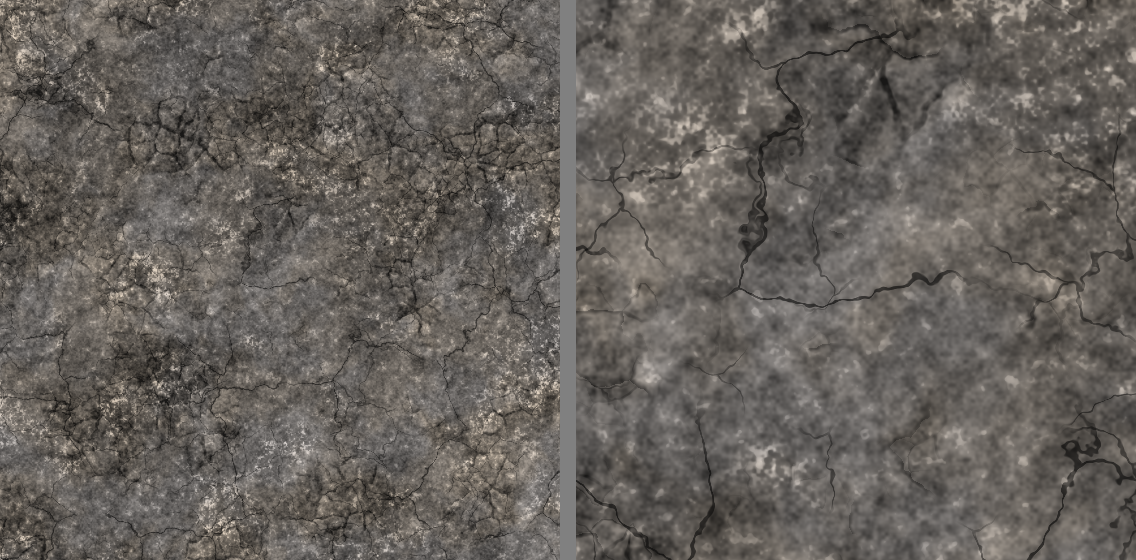
Left, the full canvas; right, a detail of the centre.
This texture is drawn by a Shadertoy shader. Its source:

```glsl
vec2 hash22(vec2 p) {
    vec3 q = fract(p.xyx * vec3(0.1031, 0.1030, 0.0973));
    q += dot(q, q.yzx + 33.33);
    return fract((q.xx + q.yz) * q.zy);
}

float noise(vec2 p) {
    vec2 i = floor(p), f = fract(p);
    f = f * f * (3.0 - 2.0 * f);
    float low = mix(hash22(i).x, hash22(i + vec2(1, 0)).x, f.x);
    float high = mix(hash22(i + vec2(0, 1)).x, hash22(i + vec2(1, 1)).x, f.x);
    return mix(low, high, f.y);
}

float fbm(vec2 p, int octaves) {
    float sum = 0.0, total = 0.0, amp = 0.5;
    for (int i = 0; i < octaves; i++) {
        sum += amp * noise(p);
        total += amp;
        amp *= 0.6;
        p = mat2(1.6, 1.2, -1.2, 1.6) * p + 17.3;
    }
    return sum / total;
}

// Voronoi cell: x = distance to border, y = cell id, zw = offset from cell centre
vec4 shards(vec2 p) {
    vec2 cell = floor(p), f = fract(p), nearest = vec2(0), home = vec2(0);
    float best = 8.0, border = 8.0;
    for (int y = -1; y <= 1; y++)
    for (int x = -1; x <= 1; x++) {
        vec2 g = vec2(x, y);
        vec2 r = g + hash22(cell + g) - f;
        if (dot(r, r) < best) { best = dot(r, r); nearest = r; home = g; }
    }
    for (int y = -2; y <= 2; y++)
    for (int x = -2; x <= 2; x++) {
        vec2 g = home + vec2(x, y);
        vec2 r = g + hash22(cell + g) - f;
        vec2 gap = r - nearest;
        if (dot(gap, gap) > 0.0001)
            border = min(border, dot(0.5 * (r + nearest), normalize(gap)));
    }
    return vec4(border, hash22(cell + home + 71.0).x, -nearest);
}

// Antialiased line along a cell border, width in canvas units
float crackLine(float border, float width) {
    float pixel = 0.7 / iResolution.y;
    return 1.0 - smoothstep(width - pixel, width + pixel, border);
}

// Lit stone face with a dark rim, as a change of tone
float stoneTone(vec4 stone) {
    float face = smoothstep(0.02, 0.09, stone.x);
    float lit = 0.03 + 0.07 * (stone.y - 0.7) + 0.11 * dot(stone.zw, vec2(-0.5, 0.8));
    return mix(-0.10, lit, face);
}

void mainImage(out vec4 fragColor, in vec2 fragCoord) {
    vec2 uv = fragCoord / iResolution.y + 3.0;
    vec2 warp = vec2(fbm(uv * 6.0, 4), fbm(uv * 6.0 + 31.7, 4)) - 0.5;
    vec2 jitter = vec2(fbm(uv * 45.0, 4), fbm(uv * 45.0 + 9.1, 4)) - 0.5;
    vec2 p = uv + 0.09 * warp + 0.012 * jitter;
    vec2 jagged = uv + 0.12 * warp + 0.022 * jitter;

    // Broad slabs, mottling and gritty surface
    float slabs = fbm(p * 6.0, 4);
    float mottle = fbm(p * 24.0 + 5.0, 5);
    float grit = fbm(uv * 120.0, 3);
    float grain = noise(uv * 270.0 + 40.0);
    float speck = noise(uv * 430.0 + 75.0);
    float rubble = smoothstep(0.40, 0.62, fbm(p * 8.0 + 50.0, 4));
    float tone = 0.402 + 0.27 * (slabs - 0.5) + 0.22 * (mottle - 0.5);
    tone += (0.22 + 0.16 * rubble) * (grit - 0.5);
    tone += 0.09 * (grain - 0.5) + 0.09 * (speck - 0.5);
    tone += 0.22 * (fbm(p * 32.0, 4) - fbm(p * 32.0 + vec2(0.25, -0.4), 4));
    tone -= 0.045 * rubble;

    // Loose stones in two sizes, lit from the upper left
    vec4 stone = shards((uv + 0.05 * warp + 0.016 * jitter) * 23.0);
    float loose = step(0.5, stone.y) * smoothstep(0.15, 0.6, rubble);
    vec4 chip = shards((uv + 0.03 * warp + 0.012 * jitter) * 58.0);
    float chipped = step(0.4, chip.y) * rubble * (1.0 - loose) * smoothstep(0.38, 0.55, mottle);
    tone += loose * stoneTone(stone) + 0.9 * chipped * stoneTone(chip);

    // Long cracks with sooty margins, then hairline cracks
    float longCrack = shards(jagged * 5.5).x / 5.5;
    float longFade = smoothstep(0.40, 0.56, fbm(uv * 8.0 + 12.0, 3));
    float hairCrack = shards(jagged * 14.0 + 8.0).x / 14.0;
    float hairFade = smoothstep(0.44, 0.60, fbm(uv * 11.0 + 90.0, 3));
    tone -= 0.045 * longFade * exp(-longCrack * 90.0);
    tone *= 1.0 - 0.55 * longFade * crackLine(longCrack, 0.0003 + 0.0016 * grit);
    tone *= 1.0 - 0.45 * hairFade * crackLine(hairCrack, 0.0001 + 0.0012 * grit);

    // Pale mineral crust broken into fine flecks
    float crust = smoothstep(0.52, 0.70, fbm(p * 10.0 + 80.0, 4));
    float flecks = smoothstep(0.50, 0.68, 0.5 * grit + 0.25 * mottle + 0.25 * speck);
    tone += 0.20 * crust * flecks + 0.10 * smoothstep(0.70, 0.82, grit);

    // Earthy brown in the rubble, cooler grey on the bare slabs
    float earth = smoothstep(0.35, 0.65, fbm(p * 10.0 + 23.0, 4));
    vec3 tint = mix(vec3(1.03, 1.0, 0.98), vec3(1.075, 1.0, 0.91), 0.6 * earth + 0.4 * rubble);
    fragColor = vec4(clamp(tone, 0.09, 0.82) * tint, 1.0);
}
```
